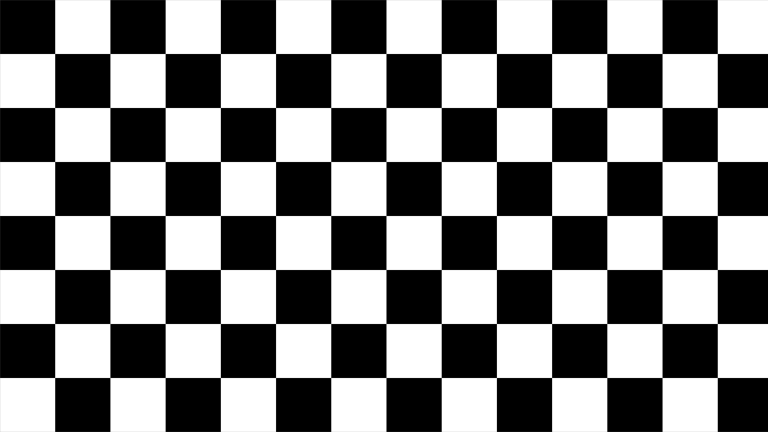
Reproduce this pattern procedurally as a Shadertoy shader.

```glsl
// Black and white checkerboard, eight rows high, with the last column cut short.

// Square wave of period 2: +1 in even cells, -1 in odd ones, with soft steps.
vec2 softSquareWave(vec2 cell, vec2 softness) {
    vec2 toEdge = 0.5 - abs(fract(cell) - 0.5);
    vec2 parity = 1.0 - 2.0 * mod(floor(cell), 2.0);
    return parity * (2.0 * smoothstep(-softness, softness, toEdge) - 1.0);
}

void mainImage(out vec4 fragColor, in vec2 fragCoord) {
    // Columns and rows across the canvas
    vec2 cellCount = vec2(13.91, 8.0);
    vec2 cellsPerPixel = cellCount / iResolution.xy;

    // The product of both waves alternates the squares
    vec2 wave = softSquareWave(fragCoord * cellsPerPixel, 0.7 * cellsPerPixel);
    float white = 0.5 + 0.5 * wave.x * wave.y;

    fragColor = vec4(vec3(white), 1.0);
}
```
